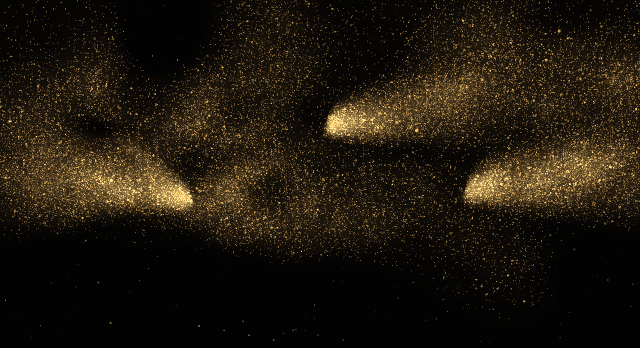
Give the GLSL for this background, as a Shadertoy shader.

```glsl
// Clouds of glittering gold dust drifting across a black backdrop.
#define ASPECT 1.84
#define GRAIN_CELLS 300.0
#define GRAIN_LAYERS 4
#define GRAIN_GAIN 0.85
#define HAZE_GAIN 0.62
#define PLUME_GAIN 1.3
#define WARP 0.05
#define BACKDROP vec3(0.008, 0.008, 0.008)
#define BRONZE vec3(0.72, 0.51, 0.25)
#define GOLD vec3(1.0, 0.78, 0.41)
#define PALE_GOLD vec3(1.0, 0.91, 0.60)

float hash(vec2 p) {
    return fract(sin(dot(p, vec2(12.9898, 78.233))) * 43758.5);
}

float valueNoise(vec2 p) {
    vec2 cell = floor(p), f = fract(p);
    f = f * f * (3.0 - 2.0 * f);
    float low = mix(hash(cell), hash(cell + vec2(1, 0)), f.x);
    float high = mix(hash(cell + vec2(0, 1)), hash(cell + 1.0), f.x);
    return mix(low, high, f.y);
}

float fbm(vec2 p) {
    float sum = 0.0, gain = 0.5;
    for (int i = 0; i < 4; i++) {
        sum += gain * valueNoise(p);
        p = mat2(1.6, 1.2, -1.2, 1.6) * p + 7.3;
        gain *= 0.5;
    }
    return sum;
}

// Soft tilted ellipse
float puff(vec2 p, vec2 center, vec2 radius, float angle) {
    float c = cos(angle), s = sin(angle);
    vec2 q = mat2(c, -s, s, c) * (p - center) / radius;
    return exp(-dot(q, q));
}

// Wedge with a bright tip, a crisp base and a rounded upper edge
float plume(vec2 p, vec2 tip, float side, float size) {
    vec2 q = (p - tip) * vec2(side, 1.0) / size;
    float x = max(q.x, 0.0);
    float top = 0.08 + 0.43 * sqrt(x);
    float body = smoothstep(-0.06 - 0.2 * x, 0.07, q.y)
               * (1.0 - smoothstep(0.25 * top, 1.35 * top, q.y))
               * smoothstep(-0.05, 0.06, q.x);
    return body * (0.5 * exp(-1.2 * x) + 0.6 * exp(-9.0 * x));
}

float dustDensity(vec2 p) {
    vec2 drift = vec2(fbm(p * 6.0), fbm(p * 6.0 + 31.0)) - 0.47;
    vec2 w = p + WARP * 2.0 * drift;

    // Thin scatter, strongest in the upper half
    float d = 0.04 * smoothstep(0.24, 0.6, p.y);

    // Left cloud and its ridge
    d += 0.25 * puff(w, vec2(0.18, 0.50), vec2(0.30, 0.10), -0.15);
    d += 0.14 * puff(w, vec2(0.12, 0.70), vec2(0.16, 0.13), 0.3);
    d += 0.15 * puff(w, vec2(0.30, 0.77), vec2(0.08, 0.13), 0.25);
    d += 0.22 * puff(w, vec2(0.45, 0.53), vec2(0.11, 0.03), -0.75);

    // Arch and column
    d += 0.23 * puff(w, vec2(0.56, 0.67), vec2(0.20, 0.10), 0.55);
    d += 0.20 * puff(w, vec2(0.67, 0.62), vec2(0.13, 0.05), -0.1);
    d += 0.20 * puff(w, vec2(0.77, 0.88), vec2(0.11, 0.18), -0.1);

    // Central veil
    d += 0.30 * puff(w, vec2(0.66, 0.47), vec2(0.21, 0.06), 0.4);
    d += 0.22 * puff(w, vec2(0.70, 0.38), vec2(0.20, 0.06), -0.3);
    d += 0.20 * puff(w, vec2(0.94, 0.41), vec2(0.22, 0.11), 0.0);
    d += 0.09 * puff(w, vec2(1.22, 0.40), vec2(0.20, 0.14), 0.0);

    // Upper right cloud
    d += 0.25 * puff(w, vec2(1.28, 0.73), vec2(0.22, 0.07), 0.25);
    d += 0.17 * puff(w, vec2(1.36, 0.91), vec2(0.16, 0.10), 0.7);
    d += 0.18 * puff(w, vec2(1.60, 0.78), vec2(0.15, 0.10), 0.0);

    // Right edge and lower wisp
    d += 0.25 * puff(w, vec2(1.70, 0.51), vec2(0.22, 0.09), 0.15);
    d += 0.18 * puff(w, vec2(1.82, 0.78), vec2(0.08, 0.12), 0.0);
    d += 0.09 * puff(w, vec2(1.42, 0.24), vec2(0.14, 0.13), 0.0);

    // Dark hollows
    d -= 0.12 * puff(p, vec2(0.47, 0.92), vec2(0.11, 0.13), -0.4);
    d -= 0.15 * puff(w, vec2(0.28, 0.645), vec2(0.11, 0.02), -0.08);
    d -= 0.10 * puff(p, vec2(1.35, 0.59), vec2(0.22, 0.04), 0.1);

    d = max(d - 0.008, 0.0) * (0.3 + 1.4 * fbm(p * 9.0 + 4.0));

    // Bright plumes
    vec2 edge = p + 0.5 * WARP * drift;
    float bright = plume(edge, vec2(0.548, 0.410), -1.0, 0.42)
                 + plume(edge, vec2(0.938, 0.617), 1.0, 0.38)
                 + plume(edge, vec2(1.335, 0.425), 1.0, 0.44);
    return d + PLUME_GAIN * bright * (0.5 + fbm(p * 14.0));
}

// Jittered round specks on turned grids, fewer and wider in each layer
float grains(vec2 p, float density) {
    float light = 0.0, cells = GRAIN_CELLS, chance = 1.5, size = 0.5;
    for (int i = 0; i < GRAIN_LAYERS; i++) {
        float angle = 0.5 + 1.1 * float(i), c = cos(angle), s = sin(angle);
        vec2 q = mat2(c, s, -s, c) * p * cells, id = floor(q) + 57.0 * float(i);
        vec2 center = 0.5 + 0.6 * (vec2(hash(id + 11.3), hash(id + 23.9)) - 0.5);
        float radius = size * mix(0.4, 1.0, hash(id + 37.1));
        float pixel = 1.3 * cells / iResolution.y;
        float disc = clamp((radius - length(fract(q) - center)) / pixel + 0.5, 0.0, 1.0);
        float shine = hash(id + 43.7);
        light += disc * step(hash(id + 0.5), density * chance) * mix(0.2, 1.0, shine * shine);
        cells *= 0.6;
        chance *= 0.4;
        size *= 0.85;
    }
    return light;
}

void mainImage(out vec4 fragColor, in vec2 fragCoord) {
    vec2 p = fragCoord / iResolution.xy * vec2(ASPECT, 1.0);
    float density = dustDensity(p);
    vec3 haze = mix(BRONZE, GOLD, smoothstep(0.15, 0.8, density));
    vec3 speck = mix(GOLD, PALE_GOLD, smoothstep(0.3, 0.9, density));
    vec3 color = BACKDROP + haze * density * HAZE_GAIN + speck * grains(p, density) * GRAIN_GAIN;
    fragColor = vec4(min(color, vec3(1.0, 0.92, 0.62)), 1.0);
}
```
